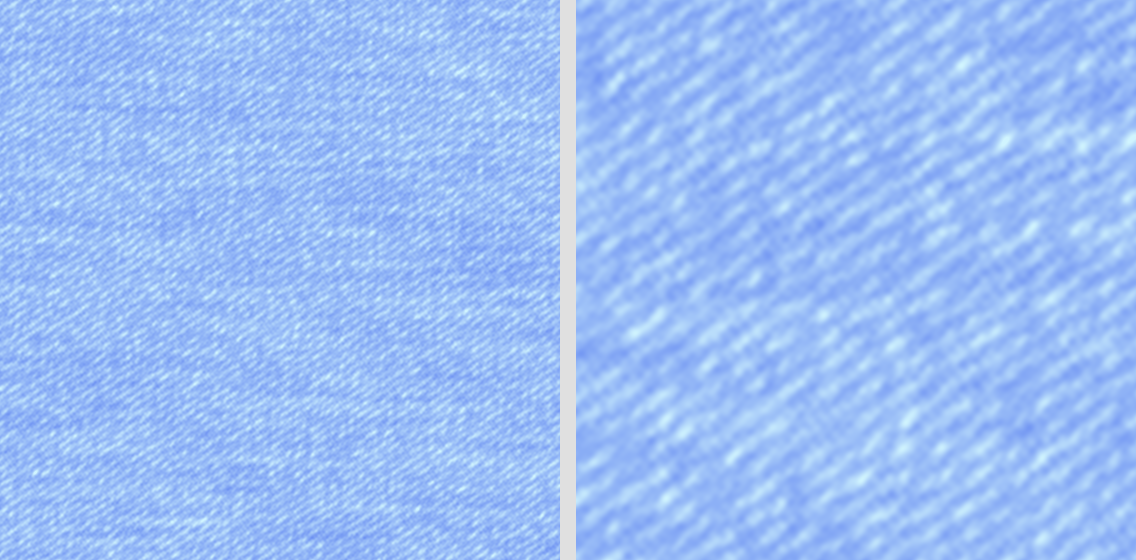
Left: the whole. Right: its middle third, enlarged.
A Shadertoy shader for this texture:

```glsl
// Pale blue washed denim: fine diagonal twill with uneven, slubby yarns.

#define COLUMNS 126.0                    // warp yarns across the canvas
#define ROWS 64.0                        // twill ridges up the canvas
#define FLOAT_SIZE vec2(0.46, 0.25)      // spread of a thread float, in cells
#define TWILL_CONTRAST 0.62
#define GRAIN_CONTRAST 0.07              // fine fibre specks
#define SLUB_CONTRAST 0.085              // horizontal streaks
#define CLOUD_CONTRAST 0.05              // broad faded patches
#define WARP_CONTRAST 0.04               // faint vertical yarns
#define MID_TONE 0.50
#define DARK_BLUE vec3(0.50, 0.64, 0.957)
#define LIGHT_BLUE vec3(0.71, 0.85, 0.982)

const float TAU = 6.2831853;

float hash(vec2 p) {
    vec3 q = fract(p.xyx * 0.1031);
    q += dot(q, q.yzx + 33.33);
    return fract((q.x + q.y) * q.z);
}

// Layered sines with random wave vectors up to maxFreq; unit variance.
float sineField(vec2 p, vec2 maxFreq, float seed) {
    const int LAYERS = 20;
    float sum = 0.0;
    for (int i = 0; i < LAYERS; i++) {
        vec2 id = vec2(float(i) + 1.0, seed);
        vec2 freq = vec2(hash(id), hash(id + 41.0)) * 2.0 - 1.0;
        sum += sin(TAU * (dot(p, freq * maxFreq) + hash(id + 83.0)));
    }
    return sum / sqrt(0.5 * float(LAYERS));
}

// Cellular sum of soft thread floats on a sheared weave grid; mean near zero.
float twill(vec2 p) {
    vec2 grid = vec2(p.x * COLUMNS, p.y * ROWS - p.x * COLUMNS / 3.0);
    vec2 cell = floor(grid);
    float sum = 0.0;
    for (int j = -1; j <= 1; j++) {
        for (int i = -2; i <= 2; i++) {
            vec2 id = cell + vec2(i, j);
            vec2 jitter = vec2(hash(id + 17.0), hash(id + 59.0)) - 0.5;
            vec2 d = (grid - id - 0.5 - jitter * vec2(0.4, 0.22)) / FLOAT_SIZE;
            float brightness = mix(0.4, 1.6, hash(id + 131.0));
            sum += brightness * exp(-0.5 * dot(d, d));
        }
    }
    return sum - TAU * FLOAT_SIZE.x * FLOAT_SIZE.y;
}

void mainImage(out vec4 fragColor, in vec2 fragCoord) {
    vec2 p = fragCoord / iResolution.y;

    // Uneven dye and yarn thickness
    float cloud = sineField(p, vec2(4.0, 10.0), 3.0);
    vec2 bent = p + vec2(0.0, 0.001 * cloud);
    float slub = sineField(bent, vec2(3.5, 55.0), 11.0);
    float warpYarn = sineField(p, vec2(70.0, 4.0), 23.0);
    float grain = sineField(p, vec2(150.0, 150.0), 37.0);

    // Weave over the slow variations
    float tone = MID_TONE
        + TWILL_CONTRAST * twill(bent)
        + GRAIN_CONTRAST * grain
        + SLUB_CONTRAST * slub
        + CLOUD_CONTRAST * cloud
        + WARP_CONTRAST * warpYarn;

    vec3 color = mix(DARK_BLUE, LIGHT_BLUE, clamp(tone, -0.35, 1.5));
    fragColor = vec4(color, 1.0);
}
```
